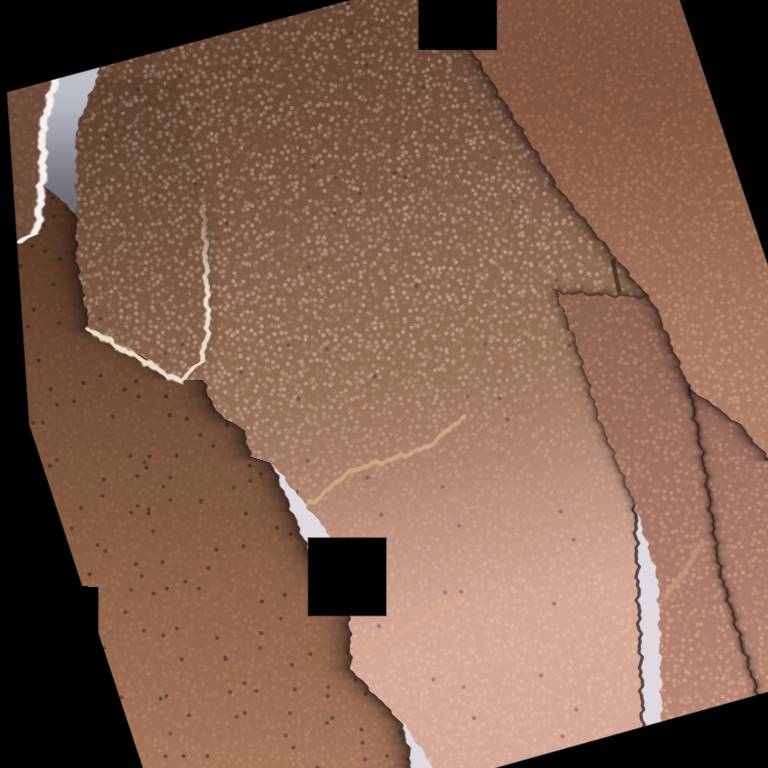
Reproduce this texture procedurally as a WebGL 1 fragment shader.

```glsl
precision highp float;
// Overlapping sheets of torn brown paper with shaded edges, pale gaps and cut-outs.
// Tears are piecewise-linear curves roughened by layered sines, composited from
// back to front; cellular noise supplies the glitter and specks.
uniform vec2 u_resolution;

const vec3 DARK = vec3(.43, .305, .24);
const vec3 TAN = vec3(.62, .465, .375);
const vec3 ROSE = vec3(.84, .67, .6);
const vec3 UMBER = vec3(.34, .22, .145);
const vec3 OCHRE = vec3(.66, .47, .36);
const vec3 WHITE = vec3(.88, .85, .88);
const vec3 CREAM = vec3(.86, .69, .52);
const vec3 SHADOW = vec3(.12, .07, .06);
const float SOFT = .0015;
const float GRAIN_SCALE = 125.;
const float SPECK_SCALE = 42.;
const float ROUGHNESS = .0014;

float fill(float d) { return smoothstep(-SOFT, SOFT, d); }
float band(float d, float w) { return 1. - smoothstep(w * .4, w + SOFT, abs(d)); }
float span(float v, float lo, float hi) { return fill(v - lo) * fill(hi - v); }
float falloff(float d, float w) { return exp(-max(d, 0.) / w); }
float ramp(float a, float b, float v) { return clamp((v - a) / (b - a), 0., 1.); }

float jag(float t) {
  return ROUGHNESS * (sin(t * 210.) + .6 * sin(t * 373. + 1.7) + .4 * sin(t * 640.));
}

// x of a curve at height y; each vec4 holds two points
float bend(float y, vec4 a, vec4 b, vec4 c) {
  float x = mix(a.x, a.z, ramp(a.y, a.w, y));
  x = mix(x, b.x, ramp(a.w, b.y, y));
  x = mix(x, b.z, ramp(b.y, b.w, y));
  x = mix(x, c.x, ramp(b.w, c.y, y));
  return mix(x, c.z, ramp(c.y, c.w, y));
}

vec2 hash2(vec2 p) {
  return fract(sin(vec2(dot(p, vec2(127.1, 311.7)), dot(p, vec2(269.5, 183.3)))) * 43758.5);
}

// nearest cell distance and that cell's random value
vec2 cells(vec2 p) {
  vec2 best = vec2(9., 0.);
  for (int j = -1; j <= 1; j++) for (int i = -1; i <= 1; i++) {
    vec2 c = floor(p) + vec2(float(i), float(j)), h = hash2(c);
    float d = length(c + h - p);
    if (d < best.x) best = vec2(d, fract(h.x * 7. + h.y * 13.));
  }
  return best;
}

float segment(vec2 p, vec2 a, vec2 b) {
  vec2 v = b - a;
  return length(p - a - v * clamp(dot(p - a, v) / dot(v, v), 0., 1.));
}

float square(vec2 p, vec2 center) {
  vec2 d = abs(p - center);
  return fill(.051 - max(d.x, d.y));
}

void main() {
  vec2 p = gl_FragCoord.xy / u_resolution;
  float x = p.x + jag(p.y), y = p.y;
  vec2 grain = cells(p * GRAIN_SCALE), speck = cells(p * SPECK_SCALE);
  float glint = (1. - smoothstep(.1, .55, grain.x)) * grain.y - .17;
  float dots = (1. - smoothstep(.06, .16, speck.x)) * step(.6, speck.y);

  // tear curves
  float flapLeft = bend(y, vec4(.13, .909, .099, .831), vec4(.1, .661, .117, .57), vec4(.182, .538, .234, .501));
  float midTear = bend(y, vec4(.262, .512, .28, .466), vec4(.319, .438, .326, .406), vec4(.354, .397, .401, .286));
  float lowTear = bend(y, vec4(.401, .286, .456, .197), vec4(.458, .128, .521, .062), vec4(.532, .03, .536, 0));
  float gapRight = bend(y, vec4(.354, .397, .43, .303), vec4(.456, .197, .458, .128), vec4(.527, .056, .565, 0));
  float flapRight = bend(y, vec4(.23, .9, .264, .753), vec4(.268, .661, .271, .57), vec4(.262, .53, .234, .502));
  float topTear = bend(y, vec4(.573, 1, .729, .753), vec4(.853, .603, .898, .495), vec4(.964, .447, 1, .404));
  float stripLeft = bend(y, vec4(.725, .618, .749, .557), vec4(.781, .453, .827, .342), vec4(.857, .245, .862, .062));
  float crack = bend(y, vec4(.898, .495, .918, .388), vec4(.937, .258, .964, .167), vec4(.986, .099, 1, .05));
  float scrapEdge = bend(y, vec4(.073, .9, .055, .831), vec4(.056, .779, .05, .71), vec4(.045, .695, .022, .684));

  // back sheet, lower left
  float tear = y > .505 ? flapLeft : (y > .286 ? midTear : lowTear);
  float dTear = (x - tear) * .8;
  vec3 col = mix(UMBER, OCHRE, ramp(.75, 0., y)) * (1. + .12 * glint - .35 * dots);
  col = mix(col, SHADOW, .75 * falloff(-dTear, .012));

  // grey gap and torn scrap, upper left
  float dScrap = x - scrapEdge, aboveScrap = fill(y - .683);
  vec3 grey = mix(vec3(.42, .42, .45), vec3(.74, .75, .79), smoothstep(.72, .9, y));
  col = mix(col, grey, fill(y - .755 + .9 * (x - .062)) * fill(dScrap));
  col = mix(col, DARK * (1. + .2 * glint), fill(-dScrap) * aboveScrap);
  col = mix(col, vec3(.96, .94, .92), band(dScrap, .006) * aboveScrap);

  // main sheet with its pale gap and flap
  col = mix(col, WHITE, fill(dTear) * step(y, .397));
  float u = .95 - y + .25 * (p.x - .2);
  vec3 sheet = mix(mix(DARK, TAN, smoothstep(0., .55, u)), ROSE, smoothstep(.48, .92, u));
  sheet += glint * mix(.24, .06, smoothstep(.4, .72, u)) * vec3(.85, .92, 1.05);
  sheet *= 1. - .25 * dots * step(.92, speck.y);
  float dFlap = x - flapRight, flapSpan = span(y, .5, .9);
  sheet *= 1. - flapSpan * mix(.07, .25 * falloff(dFlap, .008) * ramp(.85, .7, y), fill(dFlap));

  // cream creases
  float wave = .004 * sin(p.x * 75.) + jag(p.x);
  float crease = mix(.349, .4, smoothstep(.4, .49, p.x)) + .053 * smoothstep(.51, .615, p.x);
  sheet = mix(sheet, CREAM, .75 * band(y - crease - wave, .0035) * span(p.x, .4, .607));
  sheet = mix(sheet, CREAM, .5 * band(segment(p + wave, vec2(.468, .151), vec2(.61, .225)), .004));
  col = mix(col, sheet, fill(x - (y < .397 ? gapRight : tear)));
  float rim = band(dFlap, .0035) * fill(y - .502) * ramp(.76, .62, y);
  rim = max(rim, band(segment(vec2(x, y + jag(x)), vec2(.117, .57), vec2(.234, .503)), .004));
  col = mix(col, vec3(.93, .87, .8), rim);

  // narrow strip and its neighbour, lower right
  float dStrip = min(x - stripLeft, .618 - .05 * (p.x - .725) + jag(p.x) - y);
  float dGap = x - mix(.827, .837, ramp(.342, .056, y)), belowGap = fill(.342 - y);
  col = mix(col, SHADOW, .75 * falloff(-dStrip, .005) * fill(.63 - y));
  col = mix(col, WHITE, fill(dGap) * belowGap);
  col = mix(col, SHADOW, .7 * band(dGap, .002) * belowGap);
  vec3 strip = mix(vec3(.56, .4, .33), vec3(.76, .56, .49), ramp(.62, .03, y)) * (1. + .22 * glint);
  strip = mix(strip, CREAM, .4 * band(segment(p + wave, vec2(.87, .225), vec2(.912, .29)), .004));
  strip = mix(strip, SHADOW, .85 * falloff(abs(x - crack), .0035) * fill(.5 - y));
  col = mix(col, strip, fill(dStrip));

  // top sheet, upper right
  float dTop = (x - topTear) * .8;
  col = mix(col, SHADOW, .8 * falloff(-dTop, .007) * fill(y - .4));
  col = mix(col, SHADOW, .6 * band(segment(p, vec2(.798, .66), vec2(.806, .622)), .003));
  vec3 top = mix(vec3(.7, .51, .42), vec3(.5, .335, .25), smoothstep(.42, .98, y));
  col = mix(col, top * (1. + .2 * glint), fill(dTop) * fill(y - .404));

  // black surround and square cut-outs
  float side = bend(y, vec4(.186, 0, .128, .176), vec4(.128, .235, .107, .237), vec4(.038, .447, .009, .88));
  float inside = fill(p.x - side) * fill(.88 + .268 * (p.x - .009) - y);
  inside *= fill(.885 + .333 * (1. - y) - p.x) * fill(y - .279 * (p.x - .645));
  inside *= (1. - square(p, vec2(.596, .986))) * (1. - square(p, vec2(.452, .249)));
  gl_FragColor = vec4(col * inside, 1.);
}
```
